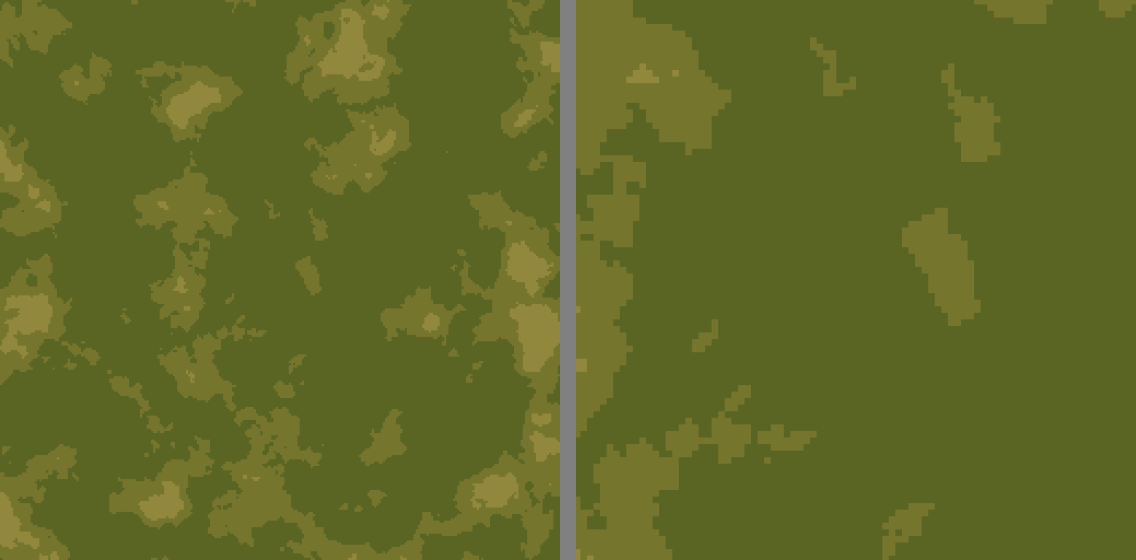
Left, the full canvas; right, a detail of the centre.
A WebGL 2 fragment shader for this texture:

```glsl
#version 300 es
precision highp float;
// Mossy ground in three flat tones: fractal gradient noise is sampled once
// per cell of a fine square grid and cut at two levels, giving ragged patches
// with small lighter cores.

uniform vec2 u_resolution;
out vec4 fragColor;

const vec3 MOSS  = vec3(0.352, 0.394, 0.138);
const vec3 OLIVE = vec3(0.460, 0.458, 0.182);
const vec3 STRAW = vec3(0.568, 0.532, 0.238);

const float CELLS = 256.0;        // grid cells along the canvas height
const float PATCH_FREQ = 6.5;     // noise periods along the canvas height
const int   OCTAVES = 5;
const float GAIN = 0.55;          // strength of each finer octave
const float OLIVE_LEVEL = 0.145;  // noise height where olive begins
const float STRAW_LEVEL = 0.430;  // noise height where straw begins
const vec2  SEED = vec2(37.3, 91.7);
const float TAU = 6.2831853;

// Integer hash of a lattice point, 0 to 1
float hash(vec2 lattice) {
    uvec2 q = uvec2(ivec2(lattice)) * uvec2(1597u, 3571u);
    uint n = (q.x ^ (q.y << 8)) * 747796u + 2891u;
    n = (n ^ (n >> 15)) * 277803u;
    n = (n ^ (n >> 13)) * 668265u;
    n ^= n >> 16;
    return float(n & 65535u) / 65536.0;
}

// Slope contribution of one lattice corner
float corner(vec2 lattice, vec2 offset) {
    float angle = TAU * hash(lattice);
    return dot(vec2(cos(angle), sin(angle)), offset);
}

float gradientNoise(vec2 p) {
    vec2 i = floor(p);
    vec2 f = p - i;
    vec2 s = f * f * (3.0 - 2.0 * f);
    vec2 e = vec2(1.0, 0.0);
    float low  = mix(corner(i, f), corner(i + e.xy, f - e.xy), s.x);
    float high = mix(corner(i + e.yx, f - e.yx), corner(i + e.xx, f - e.xx), s.x);
    return mix(low, high, s.y);
}

// Octaves are turned against each other to hide the lattice
float fractalNoise(vec2 p) {
    const mat2 TURN_DOUBLE = mat2(1.6, 1.2, -1.2, 1.6);
    float sum = 0.0;
    float amplitude = 1.0;
    for (int k = 0; k < OCTAVES; k++) {
        sum += amplitude * gradientNoise(p);
        p = TURN_DOUBLE * p + SEED.yx;
        amplitude *= GAIN;
    }
    return sum;
}

// Flat tone of one grid cell
vec3 cellColor(vec2 cell) {
    vec2 center = (cell + 0.5) / CELLS;
    float height = fractalNoise(center * PATCH_FREQ + SEED);
    vec3 color = mix(MOSS, OLIVE, step(OLIVE_LEVEL, height));
    return mix(color, STRAW, step(STRAW_LEVEL, height));
}

void main() {
    // Blend neighbouring cells over one output pixel
    float pixelsPerCell = u_resolution.y / CELLS;
    vec2 g = gl_FragCoord.xy / pixelsPerCell - 0.5;
    vec2 cell = floor(g);
    vec2 w = clamp((g - cell - 0.5) * pixelsPerCell + 0.5, 0.0, 1.0);

    vec3 lower = mix(cellColor(cell), cellColor(cell + vec2(1.0, 0.0)), w.x);
    vec3 upper = mix(cellColor(cell + vec2(0.0, 1.0)), cellColor(cell + 1.0), w.x);
    fragColor = vec4(mix(lower, upper, w.y), 1.0);
}
```
